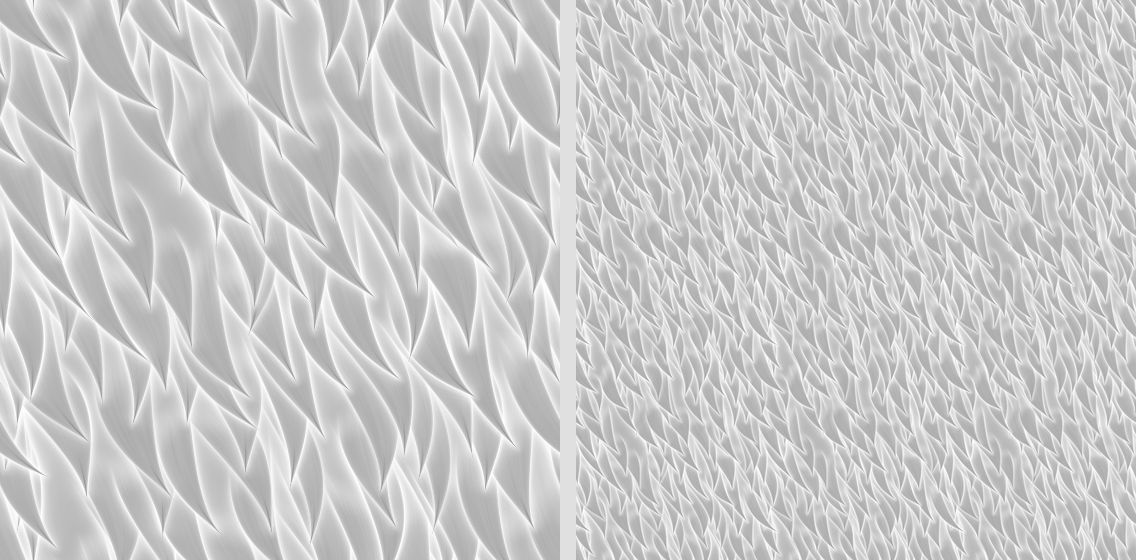
Left: one tile. Right: repeated 3 by 3.
Give the GLSL for this texture, as a Shadertoy shader.

```glsl
const vec2  GRID        = vec2(9.0, 12.0);  // tufts per canvas, even row count
const float JITTER      = 0.76;
const float MEAN_ANGLE  = 1.93;             // direction from tip to root
const float LEAN        = 0.3;
const float BEND        = 0.72;
const vec2  LENGTH_SPAN = vec2(0.23, 0.3);
const vec2  WIDTH_SPAN  = vec2(0.04, 0.064);
const float OPACITY     = 0.94;
const float GROUND_TONE = 0.7;
const float BODY_TONE   = 0.668;
const float STREAK_TONE = 0.05;
const float CORE_TONE   = 0.14;
const float RIM_WIDTH   = 0.0022;
const float RIM_GAIN    = 0.55;
const float HALO_TIGHT  = 0.0052;
const float HALO_WIDE   = 0.022;

vec4 hash4(vec2 p) {
    vec4 q = fract(p.xyxy * vec4(0.1031, 0.1030, 0.0973, 0.1099));
    q += dot(q, q.wzxy + 33.33);
    return fract((q.xxyz + q.yzzw) * q.zywx);
}

float valueNoise(vec2 p) {
    vec2 i = floor(p), f = fract(p);
    f = f * f * (3.0 - 2.0 * f);
    float low  = mix(hash4(i).x, hash4(i + vec2(1, 0)).x, f.x);
    float high = mix(hash4(i + vec2(0, 1)).x, hash4(i + vec2(1, 1)).x, f.x);
    return mix(low, high, f.y);
}

// Half width of a tuft, from the cusped tip (0) to the root (1)
float profile(float x) {
    return pow(smoothstep(0.0, 0.85, x), 0.84);
}

// Paints one tuft and the halo around it over the given tone
float paintTuft(float tone, vec2 p, vec4 shape, vec4 style, float aa) {
    float len   = mix(LENGTH_SPAN.x, LENGTH_SPAN.y, shape.x);
    float width = mix(WIDTH_SPAN.x, WIDTH_SPAN.y, shape.y);

    // Most tufts curl clearly to one side or the other
    float curl  = 2.0 * shape.z - 1.0;
    float bend  = BEND * sign(curl) * sqrt(abs(curl));
    float angle = MEAN_ANGLE + LEAN * (shape.w - 0.5) + bend;

    // Curved coordinates: along from the tip, across from the midline
    vec2 axis = vec2(cos(angle), sin(angle));
    float along = dot(p, axis);
    float s = max(along, 0.0);
    float x = s / len;
    if (x > 1.0) return tone;
    float across = dot(p, vec2(-axis.y, axis.x)) + bend * s * x;

    // Distance to the outline
    float halfWidth = width * profile(x);
    float widen = width * (profile(x + 0.01) - profile(x)) / (0.01 * len);
    float slope = sign(across) * widen - 2.0 * bend * x;
    float d = (abs(across) - halfWidth) * inversesqrt(1.0 + slope * slope);
    if (along < 0.0) d = length(vec2(across, along));
    float rootFade = 1.0 - smoothstep(0.7, 1.0, x);

    // Fine fibres that converge on the tip
    float lane = across / (halfWidth + 0.005);
    vec2 seed = floor(style.xy * 200.0);
    float fibre = 0.55 * valueNoise(vec2(lane * 5.0, x * 3.0) + seed)
                + 0.45 * valueNoise(vec2(lane * 17.0, x * 4.0) + seed.yx);

    // Halo cast on whatever lies below
    float outside = max(d, 0.0);
    float halo = 0.8 * exp(-outside / HALO_TIGHT) + 0.26 * exp(-outside / HALO_WIDE);
    halo *= mix(0.72, 1.08, style.z) * (0.8 + 0.4 * fibre);
    halo *= rootFade * smoothstep(-0.008, 0.022, along);
    tone = mix(tone, 1.0, clamp(halo, 0.0, 1.0));

    // Body with a bright rim and a dark core at the tip
    float body = BODY_TONE + STREAK_TONE * (fibre - 0.45);
    body = mix(body, 1.0, RIM_GAIN * exp(min(d, 0.0) / RIM_WIDTH));
    float core = exp(-pow(across / 0.0014, 2.0)) * (1.0 - smoothstep(0.06, 0.35, x));
    body -= CORE_TONE * core;
    float cover = OPACITY * rootFade * (1.0 - smoothstep(-aa, aa, d));
    return mix(tone, body, cover);
}

void mainImage(out vec4 fragColor, in vec2 fragCoord) {
    vec2 uv = fragCoord / iResolution.xy;
    vec2 home = floor(uv * GRID);
    float aa = 0.7 / iResolution.y;
    float tone = GROUND_TONE;

    // Lower rows first, so that each row overlaps the one below
    for (int row = -5; row <= 1; row++) {
        for (int col = -2; col <= 3; col++) {
            vec2 cell = home + vec2(col, row);
            vec2 id = mod(cell, GRID);
            vec4 place = hash4(id + 17.0);
            vec2 tip = cell + 0.5 + JITTER * (place.xy - 0.5);
            tip.x += 0.5 * mod(id.y, 2.0) - 0.25;
            tone = paintTuft(tone, uv - tip / GRID, hash4(id + 53.0), hash4(id + 91.0), aa);
        }
    }
    fragColor = vec4(vec3(tone), 1.0);
}
```
